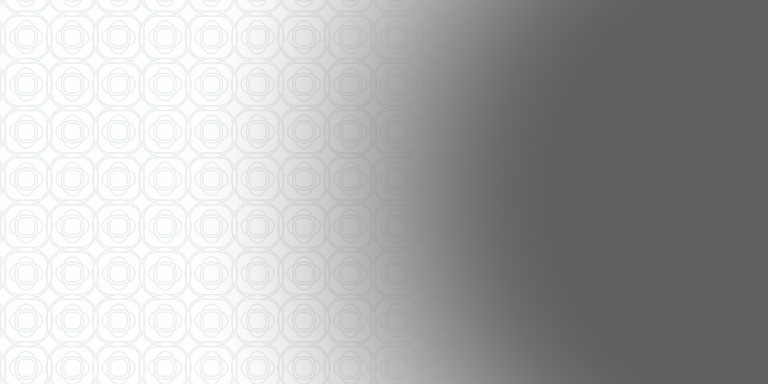
Write a Shadertoy shader that draws this background.

```glsl
// A pale lattice of interlaced rosettes under a soft radial grey shade.
// Each rosette is drawn from outline distances in a repeated cell; the
// outer rings reach into neighbouring cells, so those are visited too.

float ellipseDistance(vec2 p, vec2 radii) {
    float k = length(p / radii);
    return k * (k - 1.0) / max(length(p / (radii * radii)), 0.001);
}

float roundedBox(vec2 p, float halfSize, float corner) {
    vec2 q = abs(p) - halfSize + corner;
    return length(max(q, 0.0)) + min(max(q.x, q.y), 0.0) - corner;
}

// Distance to the nearest line of one rosette.
float rosette(vec2 p) {
    float ring = abs(length(p) - 0.068);
    float frame = abs(roundedBox(p, 0.055, 0.033));
    float wide = abs(ellipseDistance(p, vec2(0.043, 0.029)));
    float tall = abs(ellipseDistance(p, vec2(0.029, 0.043)));
    float core = abs(roundedBox(p, 0.022, 0.014));
    return min(min(ring, frame), min(min(wide, tall), core));
}

float lattice(vec2 p) {
    vec2 period = vec2(0.1206, 0.123);
    vec2 q = p - vec2(0.068, 0.042);
    vec2 local = q - period * round(q / period);
    float nearest = 1.0;
    for (int y = -1; y <= 1; y++)
        for (int x = -1; x <= 1; x++)
            nearest = min(nearest, rosette(local - period * vec2(x, y)));
    return nearest;
}

void mainImage(out vec4 fragColor, in vec2 fragCoord) {
    vec2 p = fragCoord / iResolution.y;
    float pixel = 1.0 / iResolution.y;

    // Dark disc centred on the right edge, fading out to white
    float light = smoothstep(0.56, 1.52, length(p - vec2(2.0, 0.5)));
    vec3 color = mix(vec3(0.38), vec3(0.995), light);

    // Thin tinted lines that dissolve into the shade
    float halfWidth = 0.0019;
    float line = 1.0 - smoothstep(halfWidth - 0.5 * pixel,
                                  halfWidth + 0.5 * pixel, lattice(p));
    float fade = 1.0 - smoothstep(0.75, 1.3, p.x);
    color *= mix(vec3(1.0), vec3(0.93, 0.95, 0.945), line * fade);

    fragColor = vec4(color, 1.0);
}
```
